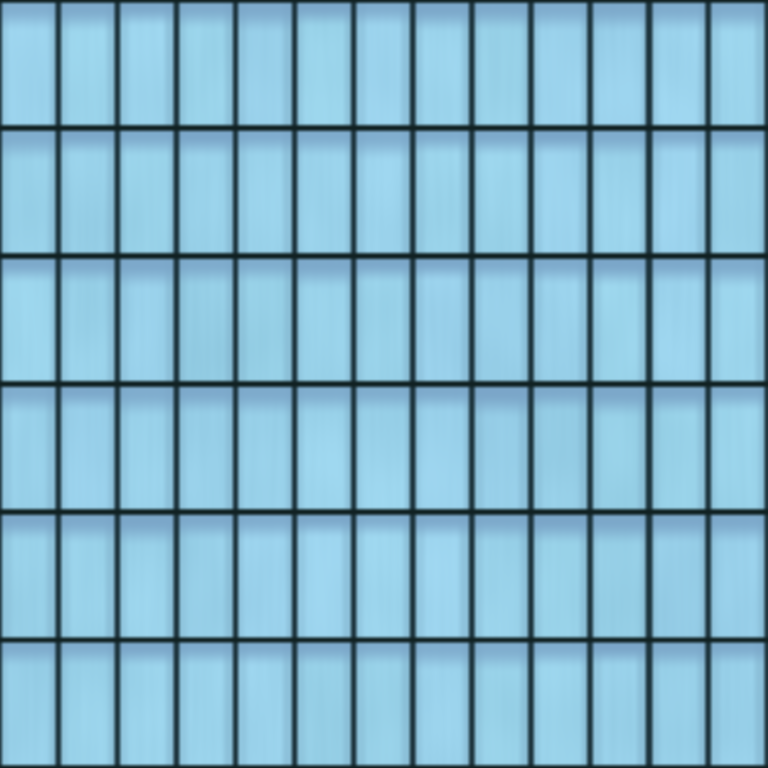
A WebGL 2 fragment shader for this pattern:

```glsl
#version 300 es
precision highp float;
// Glazed curtain wall: pale blue upright panes in a soft dark grid, shaded under each bar.

uniform vec2 u_resolution;
out vec4 fragColor;

const vec2 PANES = vec2(13.0, 6.0);            // repeats across and down
const vec2 GRID_OFFSET = vec2(-0.0010, 0.0);   // in canvas units, as are all widths
const vec2 BAR_HALF_WIDTH = vec2(0.0037, 0.0036);
const vec2 BAR_SOFTNESS = vec2(0.0036, 0.0034);
const float BAR_WIDTH_VARIATION = 0.0005;
const float HEAVY_BAR = 11.0;                  // index of the thicker upright
const float HEAVY_BAR_EXTRA = 0.0009;
const float SHADOW_DEPTH = 0.041;
const float SIDE_STRIP_WIDTH = 0.012;
const float STREAK_STRENGTH = 0.012;
const float CLOUD_STRENGTH = 0.020;
const float HAZE_STRENGTH = 0.035;
const float PANE_VARIATION = 0.016;
const vec2 STREAK_FREQUENCY = vec2(117.0, 6.0);
const vec2 CLOUD_FREQUENCY = vec2(13.0, 12.0);
const vec2 HAZE_FREQUENCY = vec2(3.0, 3.0);

const vec3 GLASS_COLOR = vec3(0.605, 0.822, 0.925);
const vec3 GREEN_TINT = vec3(-0.010, 0.000, -0.016);
const vec3 SHADOW_COLOR = vec3(0.480, 0.650, 0.785);
const vec3 STRIP_COLOR = vec3(0.500, 0.690, 0.790);
const vec3 UPRIGHT_COLOR = vec3(0.115, 0.205, 0.240);
const vec3 CROSSBAR_COLOR = vec3(0.065, 0.130, 0.135);

float hash(vec2 p) {
    vec3 q = fract(vec3(p.xyx) * 0.1031);
    q += dot(q, q.yzx + 33.33);
    return fract((q.x + q.y) * q.z);
}

vec2 gradient(vec2 corner, vec2 period) {
    float angle = 6.28318 * hash(mod(corner, period) + 7.0);
    return vec2(cos(angle), sin(angle));
}

// Gradient noise that wraps after a whole period, about -0.7 to 0.7
float wrappedNoise(vec2 uv, vec2 period) {
    vec2 p = uv * period;
    vec2 i = floor(p);
    vec2 f = p - i;
    vec2 w = f * f * f * (f * (f * 6.0 - 15.0) + 10.0);
    vec2 e = vec2(1.0, 0.0);
    float a = dot(gradient(i, period), f);
    float b = dot(gradient(i + e, period), f - e);
    float c = dot(gradient(i + e.yx, period), f - e.yx);
    float d = dot(gradient(i + e.xx, period), f - e.xx);
    return mix(mix(a, b, w.x), mix(c, d, w.x), w.y);
}

// Coverage of a soft bar
float barMask(float dist, float halfWidth, float softness) {
    return 1.0 - smoothstep(halfWidth - softness, halfWidth + softness, dist);
}

vec3 paneColor(vec2 uv, vec2 cell, vec2 local) {
    vec2 size = 1.0 / PANES;
    vec3 color = GLASS_COLOR + PANE_VARIATION * (hash(cell + 3.0) - 0.5);
    color += GREEN_TINT * hash(cell + 19.0);
    color += STREAK_STRENGTH * wrappedNoise(uv, STREAK_FREQUENCY);
    color += CLOUD_STRENGTH * wrappedNoise(uv, CLOUD_FREQUENCY);
    color += HAZE_STRENGTH * wrappedNoise(uv, HAZE_FREQUENCY);

    // Faint reflected strips along both sides, stronger on the right
    float rightGap = (1.0 - local.x) * size.x;
    float leftGap = local.x * size.x;
    float stripWidth = SIDE_STRIP_WIDTH * mix(0.8, 1.3, hash(cell + 41.0));
    float strip = 0.50 * barMask(rightGap, stripWidth, 0.005);
    strip += 0.32 * barMask(leftGap, stripWidth, 0.005);
    color = mix(color, STRIP_COLOR, strip);

    // Shadow cast below the crossbar
    float topGap = (1.0 - local.y) * size.y;
    float depth = SHADOW_DEPTH * mix(0.85, 1.15, hash(cell + 57.0));
    float shadow = 1.0 - smoothstep(0.25 * depth, depth, topGap);
    shadow *= mix(0.80, 1.0, hash(cell + 73.0));
    return mix(color, SHADOW_COLOR, shadow);
}

void main() {
    vec2 uv = fract(gl_FragCoord.xy / u_resolution - GRID_OFFSET);
    vec2 p = uv * PANES;
    vec2 cell = floor(p);
    vec2 local = p - cell;
    vec3 color = paneColor(uv, cell, local);

    // Distance to the nearest bar in each direction, and its wrapped index
    vec2 dist = (0.5 - abs(local - 0.5)) / PANES;
    vec2 bar = mod(floor(p + 0.5), PANES);
    vec2 vary = vec2(hash(vec2(bar.x, 91.0)), hash(vec2(bar.y, 113.0))) - 0.5;
    vec2 halfWidth = BAR_HALF_WIDTH + BAR_WIDTH_VARIATION * vary;
    halfWidth.x += HEAVY_BAR_EXTRA * (1.0 - step(0.5, abs(bar.x - HEAVY_BAR)));
    vec2 softness = max(BAR_SOFTNESS, 0.75 / u_resolution);

    float upright = barMask(dist.x, halfWidth.x, softness.x);
    float crossbar = barMask(dist.y, halfWidth.y, softness.y);
    color = mix(color, UPRIGHT_COLOR, upright);
    color = mix(color, CROSSBAR_COLOR, crossbar);
    fragColor = vec4(clamp(color, 0.0, 1.0), 1.0);
}
```
